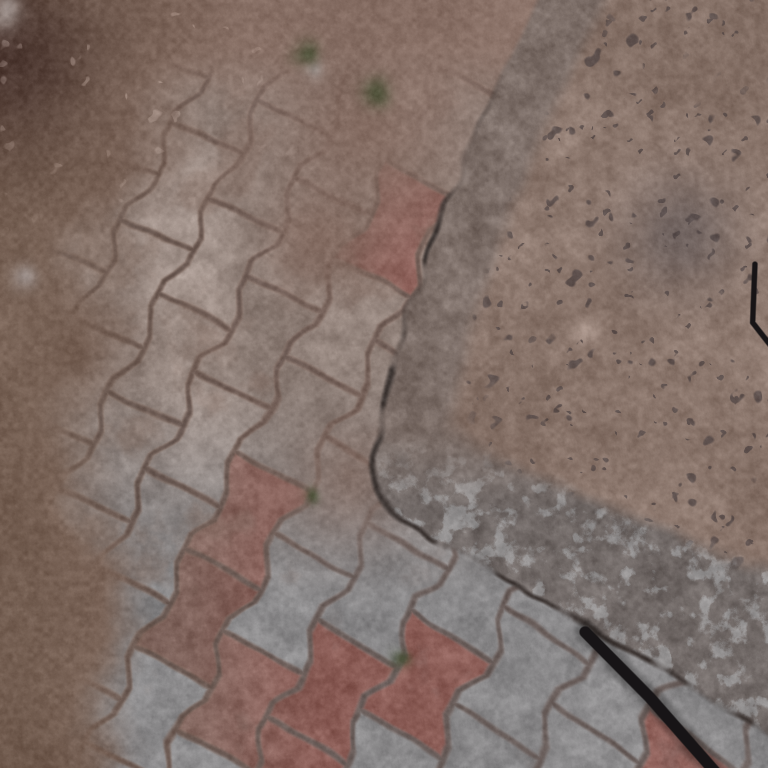
A Shadertoy shader for this texture:

```glsl
// Muddy yard from above: worn I-shaped pavers meet the rounded corner of a concrete slab.
// Pavers are a skewed lattice with wavy columns, the slab a smooth minimum of two edges;
// value noise adds mud and stains, hashed cells scatter the grit.

float hash(vec2 p) { return fract(sin(dot(p, vec2(127.1, 311.7))) * 43758.5453); }

float ramp(float a, float b, float x) {
  float t = clamp((x - a) / (b - a), 0.0, 1.0);
  return t * t * (3.0 - 2.0 * t);
}

float noise(vec2 p) {
  vec2 i = floor(p), f = fract(p);
  f = f * f * (3.0 - 2.0 * f);
  return mix(mix(hash(i), hash(i + vec2(1, 0)), f.x),
             mix(hash(i + vec2(0, 1)), hash(i + 1.0), f.x), f.y);
}

float fbm(vec2 p) {
  float sum = 0.0, amp = 0.5;
  for (int i = 0; i < 5; i++) {
    sum += amp * noise(p);
    p = mat2(1.6, 1.2, -1.2, 1.6) * p + 7.3;
    amp *= 0.5;
  }
  return sum;
}

float segment(vec2 p, vec2 a, vec2 b) {
  vec2 ab = b - a;
  return length(p - a - ab * clamp(dot(p - a, ab) / dot(ab, ab), 0.0, 1.0));
}

float smin(float a, float b, float k) {
  float h = max(k - abs(a - b), 0.0) / k;
  return min(a, b) - h * h * k * 0.25;
}

float blob(vec2 p, float x, float y, float radius) {
  vec2 d = (p - vec2(x, y)) / radius;
  return exp(-dot(d, d));
}

// Irregular specks, at most one per grid cell
float specks(vec2 p, float scale, float density) {
  p = p * scale + 0.5 * noise(p * scale * 2.5);
  vec2 cell = floor(p);
  vec2 center = 0.3 + 0.4 * vec2(hash(cell + 3.1), hash(cell + 8.7));
  float d = length(fract(p) - center) - 0.08 - 0.2 * hash(cell + 5.3);
  return ramp(0.07, -0.07, d) * step(hash(cell), density);
}

// Paver id in xy, distance to the joint in z
vec3 paver(vec2 uv) {
  vec2 q = uv - vec2(0.336, 0.555);
  float t = 9.57 * q.x - 4.93 * q.y;
  float column = t - 0.0156 * t * t;
  float row = 0.5 * column - 7.89 * q.x - 3.85 * q.y;
  float k = round(column), x = column - k;
  float wave = 0.1 * clamp(1.5 * cos(6.2832 * (row - 0.5 * k)), -1.0, 1.0);
  float halfWidth = 0.5 - wave;
  if (abs(x) > halfWidth) {
    k += sign(x);
    x = column - k;
    halfWidth = 0.5 + wave;
  }
  float y = row - 0.5 * k, b = round(y);
  return vec3(k, b, min((halfWidth - abs(x)) * 0.09, (0.5 - abs(y - b)) * 0.14));
}

void mainImage(out vec4 fragColor, in vec2 fragCoord) {
  vec2 uv = fragCoord / iResolution.xy;
  float px = 1.0 / iResolution.y;
  float coarse = fbm(uv * 9.0) - 0.48, fine = fbm(uv * 48.0 + 4.0) - 0.48;
  vec2 jitter = 0.012 * (vec2(noise(uv * 30.0), noise(uv * 30.0 + 19.0)) - 0.5);
  vec2 p = uv + jitter;

  // Mud, browner to the left, wet and grey by the slab corner
  vec3 color = mix(vec3(0.46, 0.375, 0.325), vec3(0.53, 0.435, 0.395), ramp(0.0, 0.4, uv.x));
  color = mix(color, vec3(0.5, 0.46, 0.45), ramp(0.45, 0.2, uv.y) * ramp(0.2, 0.5, uv.x));
  color += 0.12 * coarse;

  // Grey and clay pavers
  vec3 cell = paver(uv + 0.45 * jitter);
  vec2 id = cell.xy;
  vec3 stone = mix(vec3(0.565, 0.505, 0.475), vec3(0.535, 0.53, 0.535), ramp(0.55, 0.2, uv.y));
  float red = min(segment(id, vec2(1, 1), vec2(1, 2)), segment(id, vec2(2, 2), vec2(3, 2)));
  red = min(red, segment(id, vec2(3, 1), vec2(4, 0)));
  red = min(red, min(length(id - vec2(7, -2)), length(id - vec2(1, -2))));
  vec3 clay = mix(vec3(0.5, 0.395, 0.365), vec3(0.55, 0.37, 0.345), ramp(0.2, 0.45, uv.x));
  stone = mix(stone, clay, step(red, 0.3));
  stone += 0.05 * (hash(id) - 0.5) + 0.16 * fine;
  stone += 0.065 * ramp(0.08, 0.03, segment(uv, vec2(0.23, 0.77), vec2(0.27, 0.43)));

  // Mud washing over the pavers
  float bank = 0.07 + 0.5 * max(uv.y - 0.65, 0.0) + 0.08 * blob(uv, 0.1, 0.2, 0.12);
  float shown = ramp(-0.02, 0.12, uv.x - bank + 0.15 * coarse) * ramp(0.95, 0.84, uv.y);
  shown *= 1.0 - 0.95 * blob(uv, 0.42, 0.69, 0.065);
  shown *= 1.0 - blob(uv, 0.48, 0.84, 0.13);
  shown *= 1.0 - 0.8 * blob(uv, 0.46, 0.36, 0.08);
  shown *= 0.6 + 0.4 * ramp(0.1, 0.35, fbm(uv * 16.0 + 9.0) - 0.2 * uv.y);
  color = mix(color, stone, shown * ramp(0.0, 0.007, cell.z));
  float joint = ramp(0.004 + px, 0.0005, cell.z);
  color = mix(color, vec3(0.33, 0.28, 0.265), joint * shown * (0.53 + 0.6 * coarse));

  // Dark corner, pale pebbles and moss
  color = mix(color, vec3(0.25, 0.17, 0.15), 0.8 * blob(p, 0.0, 0.93, 0.12));
  color += 0.15 * specks(uv, 45.0, 0.13) * ramp(0.5, 0.1, uv.x) * ramp(0.6, 0.95, uv.y);
  float pebble = blob(p, 0.032, 0.635, 0.017) + blob(p, 0.01, 0.985, 0.022);
  color = mix(color, vec3(0.61, 0.56, 0.54), pebble + blob(p, 0.41, 0.905, 0.013));
  float moss = blob(p, 0.522, 0.14, 0.011) + blob(p, 0.4, 0.928, 0.016);
  moss += blob(p, 0.49, 0.88, 0.017) + blob(p, 0.406, 0.353, 0.01);
  color = mix(color, vec3(0.25, 0.29, 0.18), 0.75 * moss);

  // Slab with its grey worn rim
  float rise = p.y - 0.388;
  float side = p.x - 0.484 - 0.19 * rise - 0.27 * rise * rise;
  float slab = smin(side, 0.868 * (p.y - 0.622 + 0.573 * p.x), 0.07);
  float inner = smin(side - 0.085, 0.92 * (p.y - 0.681 + 0.43 * p.x), 0.03);
  vec3 top = vec3(0.535, 0.455, 0.415) + 0.13 * coarse + 0.12 * fine;
  top = mix(top, vec3(0.41, 0.37, 0.365), 0.75 * blob(p, 0.885, 0.695, 0.07));
  top += 0.13 * blob(p, 0.762, 0.565, 0.017);
  float grit = max(specks(uv, 38.0, 0.24), specks(uv + 0.37, 65.0, 0.16));
  top = mix(top, vec3(0.3, 0.26, 0.26), 0.7 * grit * ramp(-0.28, -0.08, coarse));
  float low = ramp(0.45, 0.33, uv.y);
  vec3 rim = mix(vec3(0.485, 0.43, 0.405), vec3(0.445, 0.415, 0.405), low) + 0.2 * fine;
  rim += vec3(0.13, 0.15, 0.16) * low * ramp(0.5, 0.68, fbm(uv * 60.0 + 31.0));
  color = mix(color, mix(rim, top, ramp(-0.012, 0.018, inner)), ramp(-0.006, 0.005, slab));
  float crack = ramp(0.006 + px, 0.0, abs(slab)) * ramp(0.95, 0.7, uv.y);
  color = mix(color, vec3(0.24, 0.21, 0.2), crack * (0.2 + 0.8 * ramp(0.35, 0.6, noise(uv * 22.0))));
  color += 0.13 * (fbm(uv * 150.0) - 0.48);

  // Black rod and bent wire
  vec2 bend = vec2(0.846, 0.092), hook = vec2(0.98, 0.58);
  float rod = min(segment(uv, vec2(0.762, 0.177), bend), segment(uv, bend, vec2(0.94, -0.015)));
  float wire = min(segment(uv, vec2(0.983, 0.656), hook), segment(uv, hook, vec2(1.005, 0.548)));
  color *= 1.0 - 0.25 * ramp(0.02, 0.0075, rod);
  color = mix(color, vec3(0.09, 0.08, 0.085), ramp(px, -px, min(rod - 0.0075, wire - 0.0035)));
  fragColor = vec4(color, 1.0);
}
```
